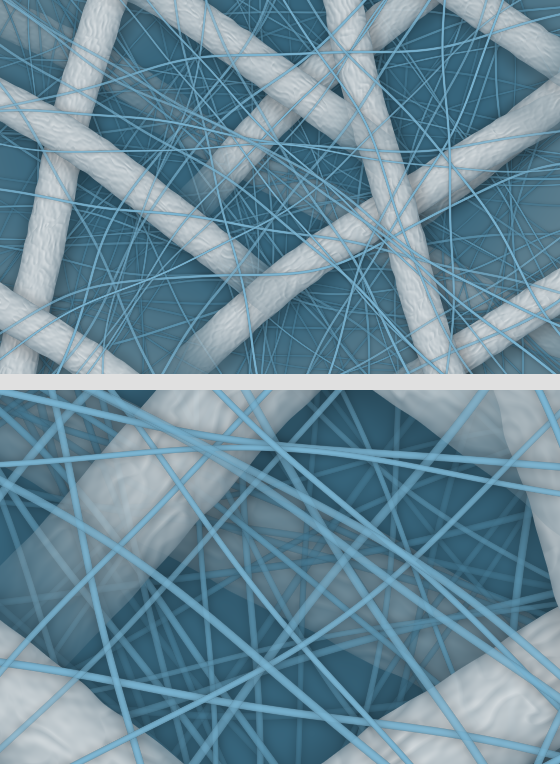
Top: the whole. Bottom: its middle third, enlarged.
This texture is drawn by a WebGL 2 fragment shader. Its source:

```glsl
#version 300 es
precision highp float;
// A mesh of thick, pale, wrinkled cords over a dense tangle of thin blue threads.
// Threads are wavy lines scattered by hashes and stacked in layers from deep to near;
// cords are bent tubes with noise relief that sink into the haze at their ends.

uniform vec2 u_resolution;
out vec4 fragColor;

const float PI = 3.14159265;
const float CORD_RADIUS = 0.053;
const vec3 DEEP_TEAL = vec3(0.215, 0.395, 0.485);
const vec3 GREY_HAZE = vec3(0.43, 0.54, 0.59);
const vec3 CORD_WHITE = vec3(0.80, 0.83, 0.845);
const vec3 CORD_SHADE = vec3(0.40, 0.49, 0.54);

float hash(float n) { return fract(sin(n * 12.9898) * 43758.5453); }
float hash(vec2 p) { return fract(sin(dot(p, vec2(127.1, 311.7))) * 43758.5453); }

float noise(vec2 p) {
    vec2 i = floor(p), f = fract(p);
    f = f * f * (3.0 - 2.0 * f);
    return mix(mix(hash(i), hash(i + vec2(1, 0)), f.x),
               mix(hash(i + vec2(0, 1)), hash(i + vec2(1, 1)), f.x), f.y);
}

// Position along (x) and across (y) a line through centre.
vec2 lineSpace(vec2 p, vec2 centre, float angle) {
    vec2 dir = vec2(cos(angle), sin(angle)), q = p - centre;
    return vec2(dot(q, dir), dot(q, vec2(-dir.y, dir.x)));
}

// Wrinkled surface height of a cord.
float wrinkles(vec2 s) {
    float warp = noise(s * 32.0);
    float ridge = 1.0 - abs(2.0 * noise(s * vec2(42.0, 78.0) + 1.6 * warp) - 1.0);
    return 0.65 * ridge + 0.35 * noise(s * vec2(95.0, 165.0));
}

// Paints one tube; it dissolves beyond reach and is veiled by haze.
vec3 paintCord(vec3 under, vec2 p, vec2 centre, float angle, float reach,
               float bend, float haze, float px) {
    vec2 s = lineSpace(p, centre, angle);
    s.y += bend * s.x * s.x + 0.005 * sin(s.x * 9.0 + centre.x * 20.0);
    vec2 skin = s + centre * 17.0;
    float radius = CORD_RADIUS * (1.0 + 0.09 * (noise(skin * 34.0) - 0.5));
    float v = s.y / radius;
    float sink = smoothstep(reach, reach + 0.28, abs(s.x));
    float presence = (1.0 - sink) * (1.0 - haze);

    float shadow = 1.0 - smoothstep(0.7, 1.9, abs(v + 0.15));
    under *= 1.0 - 0.24 * presence * shadow;

    float dome = sqrt(max(1.0 - v * v, 0.0));
    float upward = v * cos(angle) + 0.4 * v * sin(angle);
    float relief = wrinkles(skin) - wrinkles(skin + vec2(-0.003, 0.004));
    float tone = 0.12 + 0.80 * dome + 0.14 * upward + 0.38 * relief;
    vec3 body = mix(CORD_SHADE, CORD_WHITE, clamp(tone, 0.0, 1.15));
    body = mix(body, vec3(0.34, 0.50, 0.58), 0.6 * sink);
    float cover = clamp((radius - abs(s.y)) / px + 0.5, 0.0, 1.0);
    return mix(under, body, cover * presence);
}

// Paints a layer of wavy threads scattered over the canvas.
vec3 paintThreads(vec3 col, vec2 p, int count, float seed, float radius,
                  vec3 tint, float opacity, float px) {
    for (int i = 0; i < count; i++) {
        float id = seed + float(i) * 1.37;
        vec2 jitter = vec2(hash(id), hash(id + 0.31)) - 0.5;
        vec2 centre = vec2(0.76, 0.52) + jitter * vec2(1.35, 0.95);
        vec2 s = lineSpace(p, centre, PI * hash(id + 0.57));
        float amp = mix(0.012, 0.055, hash(id + 0.73));
        float freq = mix(2.5, 6.0, hash(id + 0.89));
        float phase = 2.0 * PI * hash(id + 1.11);
        float wave = amp * sin(freq * s.x + phase) + 0.004 * sin(14.0 * s.x + phase);
        float slope = amp * freq * cos(freq * s.x + phase);
        float d = (s.y - wave) * inversesqrt(1.0 + slope * slope);
        float r = radius * mix(0.75, 1.2, hash(id + 1.43));
        float v = clamp(d / r, -1.0, 1.0);
        float depth = 0.82 + 0.18 * sin(2.7 * s.x + phase * 3.0);
        float shadow = exp(-d * d / (r * r * 6.0));
        col *= 1.0 - 0.13 * opacity * depth * shadow;
        vec3 body = tint * (0.76 + 0.30 * sqrt(1.0 - v * v));
        float cover = clamp((r - abs(d)) / px + 0.5, 0.0, 1.0);
        col = mix(col, body, cover * opacity * depth);
    }
    return col;
}

void main() {
    float px = 1.0 / u_resolution.y;
    vec2 p = gl_FragCoord.xy * px;

    // Misty ground: teal in the middle, greyer towards the lower corners.
    float rim = length((p - vec2(0.75, 0.62)) * vec2(0.85, 1.15));
    float mist = smoothstep(0.38, 0.85, rim + 0.25 * (noise(p * 4.0) - 0.5));
    vec3 col = mix(DEEP_TEAL, GREY_HAZE, 0.75 * mist);

    // Faint cords far below, then the deep tangle.
    for (int i = 0; i < 3; i++) {
        float k = float(i);
        col = paintCord(col, p, vec2(0.18 + 0.55 * k, 0.87 - 0.33 * k), -0.5, 0.2, 0.1, 0.6, px);
    }
    col = paintThreads(col, p, 60, 3.0, 0.0032, vec3(0.27, 0.47, 0.57), 0.75, px);
    col = paintThreads(col, p, 42, 127.0, 0.0031, vec3(0.35, 0.56, 0.665), 0.9, px);

    // Rising cords zigzag up the right side, stacked from top to bottom.
    for (int i = 3; i >= 0; i--) {
        float k = float(i), odd = mod(k, 2.0);
        vec2 centre = vec2(1.36 - 0.40 * odd, 0.14 + 0.25 * k);
        col = paintCord(col, p, centre, 0.55 + 0.05 * k, 0.18 + 0.24 * odd, 0.12, 0.04 * k, px);
    }
    // Two steep cords lean towards each other.
    for (int i = 0; i < 2; i++) {
        float k = float(i);
        col = paintCord(col, p, vec2(0.15 + 0.89 * k, 0.5), 1.34 + 0.5 * k, 0.6, 0.05, 0.0, px);
    }
    // Falling cords step across from the lower left to the upper right.
    for (int i = 0; i < 4; i++) {
        float k = float(i), x = 0.15 + 0.13 * k * k;
        vec2 centre = vec2(x, (0.16 + 0.46 * k - 0.57 * x) / 0.82);
        col = paintCord(col, p, centre, -0.6, 0.48 - 0.12 * k, 0.13, 0.03 * k, px);
    }

    // Bright threads lying over everything.
    col = paintThreads(col, p, 27, 311.0, 0.0034, vec3(0.455, 0.67, 0.78), 0.97, px);
    fragColor = vec4(col, 1.0);
}
```
